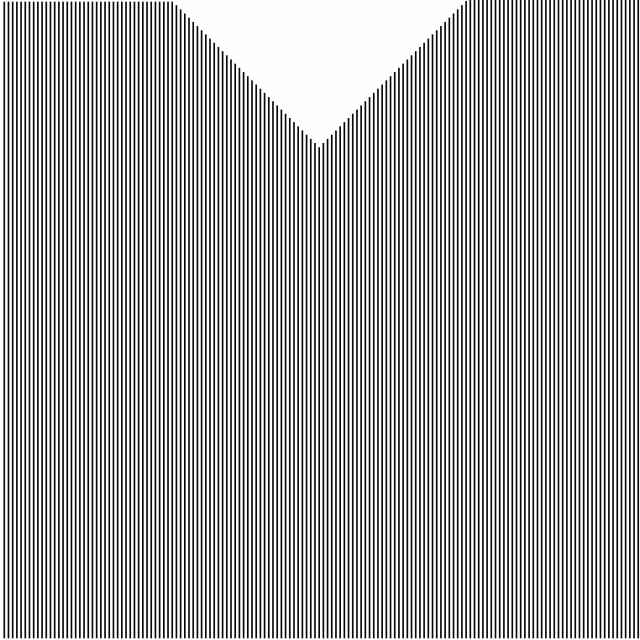
This pattern is drawn by a Shadertoy shader. Its source:

```glsl
// Fine black vertical bars on white, with a V-shaped notch cut into the top.
// Bars repeat at a fixed pitch; each one ends squarely at a height set by its
// distance from the notch tip. Edges use box-filtered pixel coverage.

const vec3 PAPER = vec3(0.995);
const vec3 INK = vec3(0.035);
const float PITCH = 0.00656;       // distance between bar centres
const float BAR_WIDTH = 0.0026;
const float TIP_X = 0.4987;        // the bar at the notch tip
const float TIP_Y = 0.7700;
const float NOTCH_SLOPE = 0.995;
const float FIRST_BAR = -75.0;     // bar indices counted from the tip
const float LAST_BAR = 76.0;
const float BOTTOM = 0.0026;
const float TOP_LEFT = 0.9974;
const float TOP_RIGHT = 1.0;

// Share of a pixel-sized interval centred at p that lies between lo and hi.
float intervalCoverage(float p, float lo, float hi, float pixel) {
    float overlap = min(p + 0.5 * pixel, hi) - max(p - 0.5 * pixel, lo);
    return clamp(overlap / pixel, 0.0, 1.0);
}

// Upper end of a bar, following the notch and then the flat top.
float barTop(float index) {
    float notch = TIP_Y + NOTCH_SLOPE * abs(index) * PITCH;
    return min(notch, index < 0.0 ? TOP_LEFT : TOP_RIGHT);
}

float barCoverage(vec2 p, float index, vec2 pixel) {
    if (index < FIRST_BAR || index > LAST_BAR) return 0.0;
    float center = TIP_X + index * PITCH;
    float across = intervalCoverage(p.x, center - 0.5 * BAR_WIDTH,
                                    center + 0.5 * BAR_WIDTH, pixel.x);
    return across * intervalCoverage(p.y, BOTTOM, barTop(index), pixel.y);
}

void mainImage(out vec4 fragColor, in vec2 fragCoord) {
    vec2 pixel = 1.0 / iResolution.xy;
    vec2 p = fragCoord * pixel;

    // Sum the nearest bar and its neighbours, so wide pixels filter cleanly.
    float nearest = floor((p.x - TIP_X) / PITCH + 0.5);
    float ink = 0.0;
    for (int i = -1; i <= 1; i++) {
        ink += barCoverage(p, nearest + float(i), pixel);
    }

    fragColor = vec4(mix(PAPER, INK, min(ink, 1.0)), 1.0);
}
```
